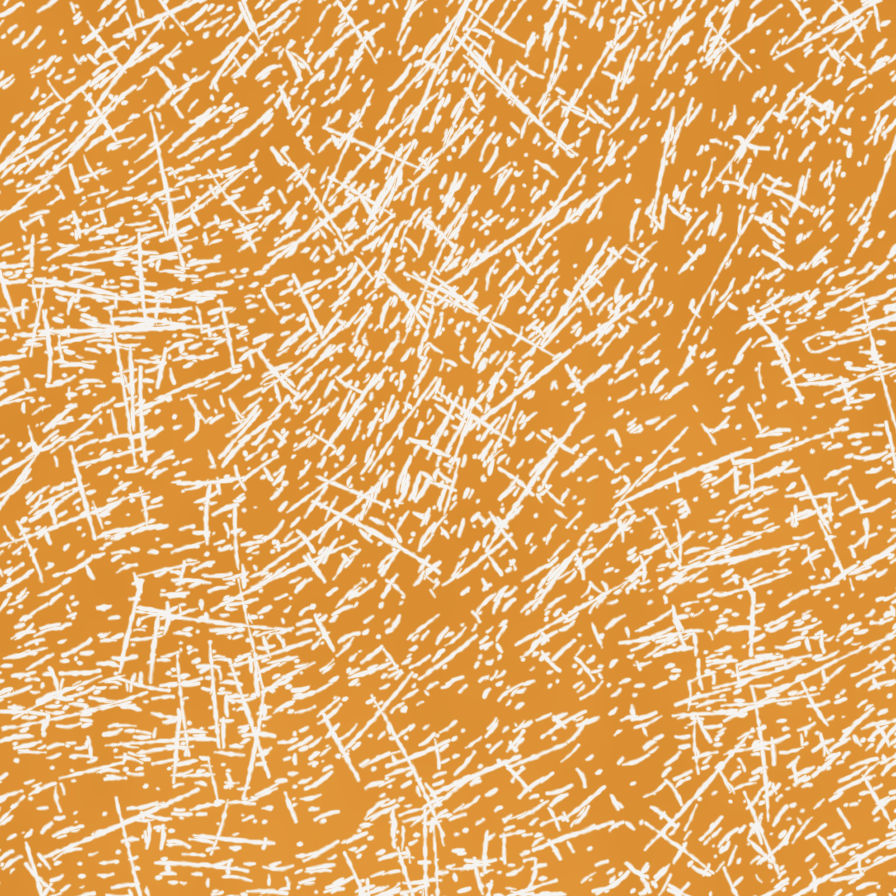
A Shadertoy shader for this texture:

```glsl
// Dense white scratch marks, short and long, following a varying grain over warm orange paint.

const vec3 DEEP_ORANGE = vec3(0.845, 0.543, 0.183);
const vec3 LIGHT_ORANGE = vec3(0.882, 0.588, 0.222);
const vec3 CHALK_WHITE = vec3(0.965, 0.955, 0.945);
const float STROKE_RADIUS = 0.0025;
const float EDGE_SOFTNESS = 0.0016;

// Hash and value noise
vec3 hash3(vec2 cell, float seed) {
    vec3 q = fract(vec3(cell.xyx + seed * 17.31) * vec3(0.1031, 0.1030, 0.0973));
    q += dot(q, q.yxz + 33.33);
    return fract((q.xxy + q.yzz) * q.zyx);
}

float valueNoise(vec2 p, float seed) {
    vec2 cell = floor(p);
    vec2 f = fract(p);
    f = f * f * (3.0 - 2.0 * f);
    float low = mix(hash3(cell, seed).x, hash3(cell + vec2(1, 0), seed).x, f.x);
    float high = mix(hash3(cell + vec2(0, 1), seed).x, hash3(cell + vec2(1, 1), seed).x, f.x);
    return mix(low, high, f.y);
}

// Soft elliptical region, 1 at its centre
float region(vec2 p, vec2 centre, vec2 size) {
    vec2 d = (p - centre) / size;
    return exp(-dot(d, d));
}

// Grain direction: diagonal above, shallow below, upright in the middle, level at left
float grainAngle(vec2 p) {
    float angle = mix(0.42, 0.85, smoothstep(0.62, 0.85, p.y));
    angle = mix(angle, 0.85, region(p, vec2(0.72, 0.08), vec2(0.16, 0.10)));
    angle += 0.9 * (valueNoise(p * 5.0, 1.0) - 0.5);
    angle = mix(angle, 1.36, 0.9 * region(p, vec2(0.46, 0.54), vec2(0.17, 0.24)));
    angle = mix(angle, 1.25, 0.8 * region(p, vec2(0.76, 0.68), vec2(0.13, 0.15)));
    return mix(angle, -0.08, region(p, vec2(0.10, 0.64), vec2(0.22, 0.11)));
}

// How crowded the marks are
float crowding(vec2 p) {
    float core = region(p, vec2(0.45, 0.70), vec2(0.18, 0.13));
    float left = region(p, vec2(0.12, 0.62), vec2(0.20, 0.15));
    float patches = valueNoise(p * 9.0, 2.0) - 0.5;
    return 0.50 + 0.32 * core + 0.16 * left + 0.45 * patches;
}

// Distance to a gently bowed segment with tapered ends
float strokeDistance(vec2 p, float angle, float halfLength, float bow, float radius) {
    float c = cos(angle);
    float s = sin(angle);
    vec2 q = vec2(c * p.x + s * p.y, c * p.y - s * p.x);
    float along = clamp(q.x / halfLength, -1.0, 1.0);
    q.y += bow * halfLength * (along * along - 0.4);
    q.x -= along * halfLength;
    return length(q) - radius * (1.0 - 0.25 * along * along);
}

// Jittered grid of strokes; lengths are in cells, amount scales their number
float strokeLayer(vec2 p, float cells, vec2 lengths, float amount, float crossing, float seed) {
    vec2 home = floor(p * cells);
    float nearest = 1.0;
    for (int y = -1; y <= 1; y++) {
        for (int x = -1; x <= 1; x++) {
            vec2 cell = home + vec2(x, y);
            vec3 place = hash3(cell, seed);
            vec3 style = hash3(cell, seed + 5.0);
            vec2 centre = (cell + place.xy) / cells;
            if (place.z > crowding(centre) * amount) continue;
            float turn = style.x < crossing ? 1.45 : 0.0;
            float angle = grainAngle(centre) + turn + 0.6 * (style.y - 0.5);
            float halfLength = mix(lengths.x, lengths.y, style.z * style.z) / cells;
            float bow = 0.35 * (fract(style.y * 13.0) - 0.5) * min(1.0, cells / 40.0);
            float radius = STROKE_RADIUS * mix(0.75, 1.2, fract(style.z * 9.0));
            nearest = min(nearest, strokeDistance(p - centre, angle, halfLength, bow, radius));
        }
    }
    return nearest;
}

// Paint with broad and fine tonal drift
vec3 paintColour(vec2 p) {
    float tone = 0.6 * valueNoise(p * 6.0, 3.0) + 0.4 * valueNoise(p * 17.0, 4.0);
    tone += 0.35 * (0.45 - p.y);
    return mix(DEEP_ORANGE, LIGHT_ORANGE, clamp(tone, 0.0, 1.0));
}

void mainImage(out vec4 fragColor, in vec2 fragCoord) {
    vec2 p = fragCoord / iResolution.y;

    // Short dashes, flecks and medium marks
    float marks = strokeLayer(p, 45.0, vec2(0.20, 0.80), 1.10, 0.14, 11.0);
    marks = min(marks, strokeLayer(p, 42.0, vec2(0.20, 0.75), 1.05, 0.14, 23.0));
    marks = min(marks, strokeLayer(p, 76.0, vec2(0.06, 0.40), 0.60, 0.10, 37.0));
    marks = min(marks, strokeLayer(p, 21.0, vec2(0.30, 0.85), 0.90, 0.25, 41.0));

    // Long scratches, gathered where the marks crowd
    for (int i = 0; i < 4; i++) {
        float seed = 53.0 + 12.0 * float(i);
        marks = min(marks, strokeLayer(p, 10.0, vec2(0.35, 0.95), 0.60, 0.35, seed));
    }

    // Ragged chalk edges
    marks += 0.0020 * (valueNoise(p * 190.0, 6.0) - 0.45);
    float softness = max(EDGE_SOFTNESS, 0.7 / iResolution.y);
    float chalk = 1.0 - smoothstep(-softness, softness, marks);

    fragColor = vec4(mix(paintColour(p), CHALK_WHITE, chalk), 1.0);
}
```
